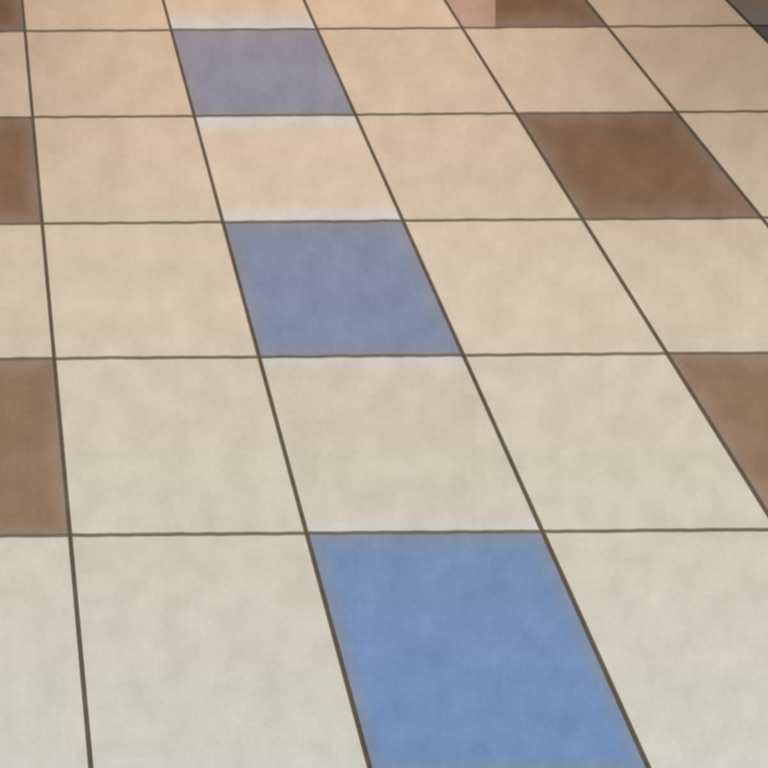
This pattern is drawn by a WebGL 1 fragment shader. Its source:

```glsl
precision highp float;
uniform vec2 u_resolution;

// Perspective: coordinates run from the top left, y downwards
const vec2 VANISH = vec2(-0.0625, -1.0208);
const float COL_START = 0.0895;
const float COL_STEP = 0.1797;
const float ROW_START = 0.9446;
const float ROW_STEP = 0.0904;
const float ROW_TILT = 0.008;

// Grout half widths per unit of depth, and edge softness
const float COL_GROUT = 0.0016;
const float ROW_GROUT = 0.0013;
const float SOFTNESS = 0.0019;
const float WOBBLE = 0.0009;

// Tile colours at the far and near ends of the floor
const vec3 CREAM_FAR = vec3(0.84, 0.72, 0.605);
const vec3 CREAM_NEAR = vec3(0.81, 0.81, 0.76);
const vec3 BLUE_FAR = vec3(0.59, 0.55, 0.58);
const vec3 BLUE_NEAR = vec3(0.45, 0.575, 0.745);
const vec3 BROWN_FAR = vec3(0.51, 0.37, 0.27);
const vec3 BROWN_NEAR = vec3(0.60, 0.50, 0.41);
const vec3 GROUT_COL = vec3(0.36, 0.32, 0.27);
const vec3 GROUT_ROW = vec3(0.43, 0.39, 0.33);

// Light and wear
const vec3 EDGE_GREY = vec3(0.60, 0.56, 0.53);
const vec3 HALO = vec3(0.80, 0.81, 0.82);
const vec3 GLARE = vec3(0.77, 0.62, 0.53);
const float GLARE_EDGE = 0.645;
const float BLEED = 0.03;
const float MOTTLE = 0.035;
const float GRAIN = 0.016;
const float TILE_VARIATION = 0.02;
const float CORNER_DIM = 0.2;
const float SIDE_SHADE = 0.62;

float hash(vec2 p) {
  return fract(sin(dot(p, vec2(127.1, 311.7))) * 43758.5);
}

vec2 gradient(vec2 cell) {
  float angle = 6.2832 * hash(cell);
  return vec2(cos(angle), sin(angle));
}

float gradientNoise(vec2 p) {
  vec2 i = floor(p), f = fract(p);
  vec2 w = f * f * f * (f * (f * 6.0 - 15.0) + 10.0);
  vec2 e = vec2(1.0, 0.0);
  float a = dot(gradient(i), f);
  float b = dot(gradient(i + e.xy), f - e.xy);
  float c = dot(gradient(i + e.yx), f - e.yx);
  float d = dot(gradient(i + e.xx), f - e.xx);
  return mix(mix(a, b, w.x), mix(c, d, w.x), w.y);
}

float line(float dist, float halfWidth, float soft) {
  return 1.0 - smoothstep(halfWidth - soft, halfWidth + soft, dist);
}

void main() {
  vec2 p = gl_FragCoord.xy / u_resolution;
  p.y = 1.0 - p.y;
  float soft = max(SOFTNESS, 0.8 / min(u_resolution.x, u_resolution.y));

  // Canvas to floor: x counts columns, y counts rows towards the viewer
  float depth = p.y - VANISH.y;
  float slope = (p.x - VANISH.x) / depth;
  float rowDepth = depth + ROW_TILT * (p.x - 0.39)
                 + WOBBLE * gradientNoise(p * vec2(45.0, 12.0));
  vec2 tilePos = vec2((slope - COL_START) / COL_STEP,
                      (ROW_START - 1.0 / rowDepth) / ROW_STEP);
  vec2 cell = floor(tilePos);
  vec2 local = fract(tilePos);

  // Distances to the grout lines in canvas units
  vec2 edge = min(local, 1.0 - local);
  edge.x *= COL_STEP * depth / sqrt(1.0 + slope * slope);
  edge.y *= ROW_STEP * rowDepth * rowDepth;

  // Every other column alternates accents: blue on even rows, brown on odd
  float column = mod(cell.x, 4.0);
  float oddRow = mod(cell.y, 2.0);
  float blueColumn = 1.0 - step(0.5, abs(column - 1.0));
  float brownColumn = step(2.5, column);
  float blue = blueColumn * (1.0 - oddRow);
  float brown = brownColumn * oddRow;

  float nearness = pow(p.y, 0.8);
  vec3 color = mix(CREAM_FAR, CREAM_NEAR, nearness);
  color = mix(color, mix(BLUE_FAR, BLUE_NEAR, nearness), blue);
  color = mix(color, mix(BROWN_FAR, BROWN_NEAR, nearness), brown);

  // Greyed rims on accents, cool halo on cream beside blue
  float rim = 1.0 - smoothstep(0.0, BLEED, min(edge.x, edge.y));
  color = mix(color, EDGE_GREY, 0.4 * rim * (blue + brown));
  float rowRim = 1.0 - smoothstep(0.0, BLEED, edge.y);
  color = mix(color, HALO, 0.6 * rowRim * blueColumn * oddRow);

  // Reflected light cut off across the farthest brown tile
  float glare = (1.0 - smoothstep(GLARE_EDGE - soft, GLARE_EDGE + soft, p.x))
              * step(3.0, cell.x) * step(cell.y, -0.5);
  color = mix(color, GLARE, 0.85 * glare);

  // Grout
  color = mix(color, GROUT_ROW, 0.9 * line(edge.y, ROW_GROUT * depth, soft));
  color = mix(color, GROUT_COL, 0.95 * line(edge.x, COL_GROUT * depth, soft));

  // Surface variation
  float mottle = gradientNoise(p * 24.0) + 0.5 * gradientNoise(p * 53.0 + 7.0);
  color += MOTTLE * mottle + GRAIN * gradientNoise(p * 150.0);
  color += TILE_VARIATION * (hash(cell + 3.0) - 0.5);

  // Dim far corners and the shaded right side
  float corner = smoothstep(0.15, 0.6, abs(p.x - 0.4));
  color *= 1.0 - CORNER_DIM * corner * (1.0 - smoothstep(0.0, 0.4, p.y));
  color *= mix(1.0, SIDE_SHADE, smoothstep(4.97, 5.03, tilePos.x));

  gl_FragColor = vec4(clamp(color, 0.0, 1.0), 1.0);
}
```
